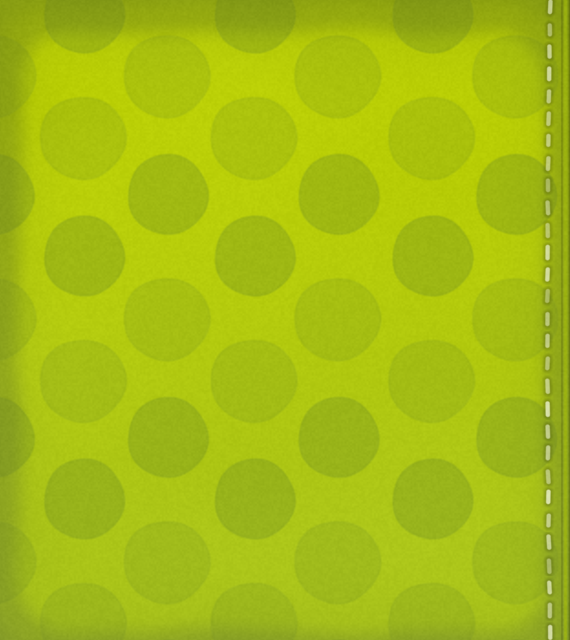
Give the GLSL for this pattern, as a WebGL 1 fragment shader.

```glsl
precision highp float;
// Lime fabric with staggered soft polka dots, worn dark edges and a stitched seam on the right.
uniform vec2 u_resolution;

// Lengths are fractions of the canvas height; y runs downward.
#define DOT_STEP vec2(0.2721, 0.1898)
#define DARK_RADIUS vec2(0.0633, 0.0634)
#define PALE_RADIUS vec2(0.0682, 0.0652)
#define STITCH_STEP 0.0349
#define STITCH_SIZE vec2(0.0034, 0.0115)
#define LIME_TOP vec3(0.730, 0.812, 0.020)
#define LIME_BOTTOM vec3(0.668, 0.770, 0.100)
#define DOT_INK vec3(0.450, 0.570, 0.135)
#define EDGE_INK vec3(0.430, 0.510, 0.150)
#define THREAD vec3(0.880, 0.910, 0.720)
#define GRAIN 0.040

float hash(vec2 p) {
  vec3 q = fract(vec3(p.xyx) * 0.1031);
  q += dot(q, q.yzx + 33.33);
  return fract((q.x + q.y) * q.z);
}

float noise(vec2 p) {
  vec2 i = floor(p), f = fract(p);
  f = f * f * (3.0 - 2.0 * f);
  return mix(mix(hash(i), hash(i + vec2(1.0, 0.0)), f.x),
             mix(hash(i + vec2(0.0, 1.0)), hash(i + 1.0), f.x), f.y);
}

float roundBox(vec2 p, vec2 halfSize, float r) {
  vec2 q = abs(p) - halfSize + r;
  return length(max(q, 0.0)) + min(max(q.x, q.y), 0.0) - r;
}

float band(float x, float centre, float halfWidth, float soft) {
  return 1.0 - smoothstep(halfWidth - soft, halfWidth + soft, abs(x - centre));
}

// Ink strength of one dot lattice; rows alternate small dark and wide pale dots.
float dotLattice(vec2 p, vec2 origin, float soft) {
  vec2 cell = floor((p - origin) / DOT_STEP + 0.5);
  float pale = mod(cell.y, 2.0);
  vec2 centre = origin + cell * DOT_STEP;
  centre.x -= 0.0055 * step(abs(cell.x - 1.0), 0.5) + 0.0020 * pale;
  centre.y += 0.0050 * pale;
  vec2 radius = mix(DARK_RADIUS, PALE_RADIUS, pale);
  vec2 d = (p - centre) / radius;
  float angle = atan(d.y, d.x);
  float wobble = 0.012 * sin(3.0 * angle + 0.6 + 2.0 * pale) + 0.010 * sin(5.0 * angle + 1.0);
  float dist = (length(d) - 1.0 - wobble) * radius.y;
  float fill = 1.0 - smoothstep(-soft, soft, dist);
  float rim = band(dist, -0.0025, 0.0015, 0.0025);
  return fill * (mix(0.355, 0.215, pale) + 0.05 * rim);
}

// Returns thread coverage (x), its shadow (y) and its brightness (z).
vec3 stitches(vec2 p, float seamX, float px) {
  float id = floor((p.y - 0.0104) / STITCH_STEP + 0.5);
  float jitter = hash(vec2(id, 7.0)) - 0.5;
  vec2 d = p - vec2(seamX, 0.0104 + id * STITCH_STEP + 0.004 * jitter);
  d.x += d.y * 0.12 * (hash(vec2(id, 3.0)) - 0.5);
  vec2 size = STITCH_SIZE * vec2(1.0, 0.88 + 0.2 * hash(vec2(id, 19.0)));
  float dist = roundBox(d, size, size.x);
  float shade = 1.0 - smoothstep(0.0, 0.007, dist);
  return vec3(1.0 - smoothstep(-px, px, dist), shade, 0.48 + 0.48 * hash(vec2(id, 11.0)));
}

void main() {
  float px = 1.0 / u_resolution.y;
  float width = u_resolution.x * px;
  vec2 p = vec2(gl_FragCoord.x, u_resolution.y - gl_FragCoord.y) * px;
  float fromRight = width - p.x;

  // Cloth gradient with faint cloudy unevenness.
  vec3 color = mix(LIME_TOP, LIME_BOTTOM, smoothstep(0.12, 1.0, p.y));
  color += 0.020 * (noise(p * vec2(3.0, 7.0) + 4.0) - 0.5);

  // Two interleaved dot lattices.
  float soft = max(px, 0.0022);
  float ink = max(dotLattice(p, vec2(0.1315, 0.4003), soft),
                  dotLattice(p, vec2(0.2624, 0.3040), soft));
  ink *= smoothstep(0.015, 0.021, fromRight);
  color = mix(color, DOT_INK, ink);

  // Worn border with a wavering outline, hazier toward the bottom.
  vec2 low = vec2(0.026, 0.046);
  vec2 high = vec2(width - 0.032, 0.990);
  float border = roundBox(p - 0.5 * (low + high), 0.5 * (high - low), 0.085);
  border += 0.014 * (noise(p * 9.0) - 0.5);
  float wear = 0.36 * smoothstep(-0.026, 0.020, border) + 0.14 * smoothstep(-0.10, 0.06, border);
  wear += 0.14 * smoothstep(0.02, 0.07, border);
  vec3 edgeInk = EDGE_INK + vec3(0.02, 0.02, 0.09) * (p.y - 0.6);
  color = mix(color, edgeInk, wear);

  // Folded seam: dark groove, bright piping, dark outer rim.
  color *= 1.0 - 0.22 * band(fromRight, 0.0125, 0.0010, 0.0018);
  color = mix(color, LIME_BOTTOM * vec3(0.93, 0.93, 0.5), 0.75 * band(fromRight, 0.0070, 0.0022, 0.0014));
  color *= 1.0 - 0.25 * band(fromRight, 0.0, 0.0022, 0.0014);

  // Hand stitching along a slightly bowed line.
  float bow = 2.0 * p.y - 1.0;
  vec3 thread = stitches(p, width - 0.0352 + 0.0045 * bow * bow, px);
  color *= 1.0 - 0.16 * thread.y;
  color = mix(color, THREAD, thread.x * thread.z);

  // Fine paper grain.
  float grain = 0.65 * noise(p * 350.0) + 0.35 * noise(p * 190.0 + 31.0) - 0.5;
  color += GRAIN * grain * vec3(1.0, 1.0, 0.6);

  gl_FragColor = vec4(clamp(color, 0.0, 1.0), 1.0);
}
```
